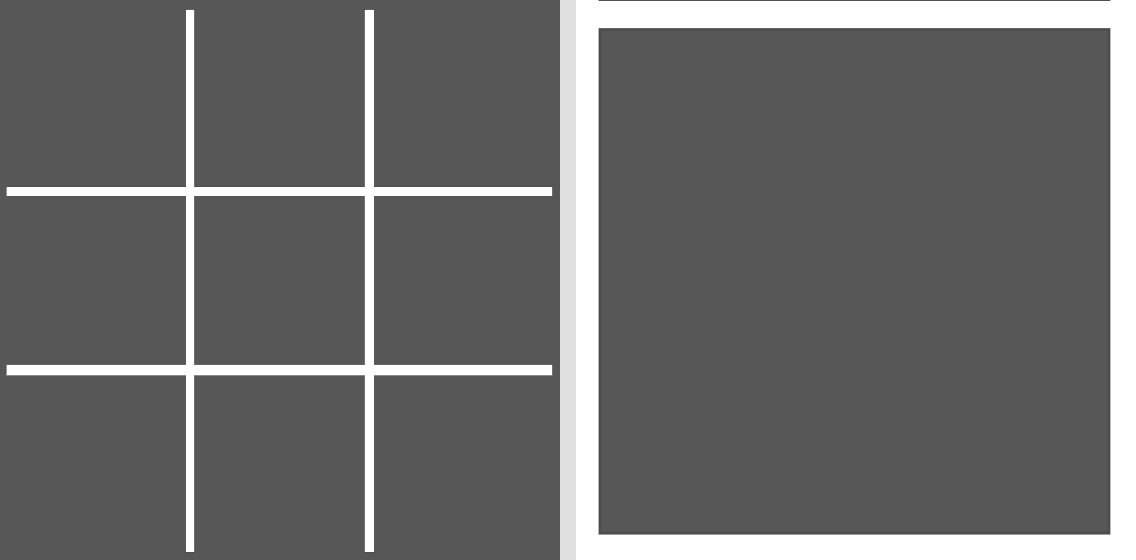
Left, the full canvas; right, a detail of the centre.
Give the GLSL for this pattern, as a Shadertoy shader.

```glsl
// Draws a three by three grid of grey cells parted by four white bars.

const vec3 GREY = vec3(0.34);
const vec3 WHITE = vec3(1.0);
const float EDGE_SHADE = 0.06;    // darkening right beside a bar
const float SHADE_REACH = 0.0025;

// Signed distance to an axis-aligned box.
float boxDistance(vec2 p, vec2 center, vec2 halfSize) {
    vec2 d = abs(p - center) - halfSize;
    return length(max(d, 0.0)) + min(max(d.x, d.y), 0.0);
}

// Signed distance to an upright bar; swap p for a level one.
float barDistance(vec2 p, float offset, float halfWidth, vec2 span) {
    vec2 center = vec2(offset, 0.5 * (span.x + span.y));
    return boxDistance(p, center, vec2(halfWidth, 0.5 * (span.y - span.x)));
}

// Two bars each way, slightly uneven in width.
float gridDistance(vec2 p) {
    float d = 1.0;
    for (int i = 0; i < 2; i++) {
        float t = float(i);
        float upright = barDistance(p, mix(0.3394, 0.6597, t),
                                    mix(0.0074, 0.0083, t), vec2(0.0143, 0.9824));
        float level = barDistance(p.yx, mix(0.3391, 0.6580, t),
                                  mix(0.0094, 0.0081, t), vec2(0.0117, 0.9861));
        d = min(d, min(upright, level));
    }
    return d;
}

void mainImage(out vec4 fragColor, in vec2 fragCoord) {
    float size = min(iResolution.x, iResolution.y);
    vec2 p = (fragCoord - 0.5 * iResolution.xy) / size + 0.5;
    float pixel = 1.0 / size;

    float d = gridDistance(p);
    float shade = EDGE_SHADE * (1.0 - smoothstep(0.0, SHADE_REACH, d));
    float bar = clamp(0.5 - d / pixel, 0.0, 1.0);

    fragColor = vec4(mix(GREY - shade, WHITE, bar), 1.0);
}
```
